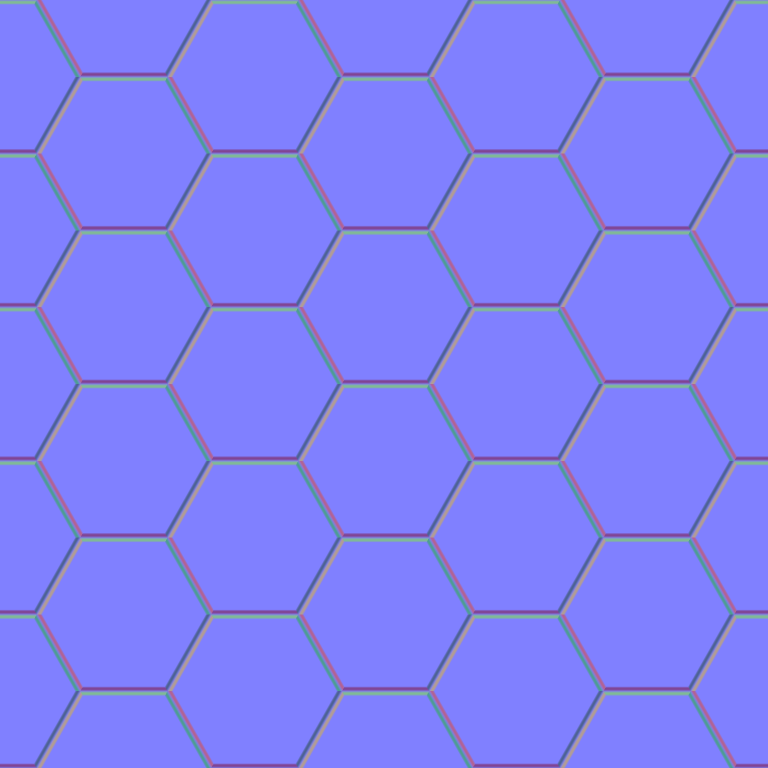
A Shadertoy shader for this texture map:

```glsl
// Tangent-space normal map of flat-topped hexagonal tiles split by thin grooves.
// Each point finds its nearest hexagon centre, then its closest side; the groove
// wall tilts the normal toward that side. Four samples per pixel smooth the edges.

// Offset from the nearest hexagon centre; hexagons are one unit tall.
vec2 hexOffset(vec2 p) {
    vec2 period = vec2(sqrt(3.0), 1.0);
    vec2 evenColumn = mod(p + 0.5 * period, period) - 0.5 * period;
    vec2 oddColumn = mod(p, period) - 0.5 * period;
    return dot(evenColumn, evenColumn) < dot(oddColumn, oddColumn) ? evenColumn : oddColumn;
}

// xy: direction to the closest side, z: distance to it.
vec3 closestSide(vec2 offset) {
    vec3 side = vec3(0.0, 1.0, 1.0);
    for (int i = 0; i < 6; i++) {
        float angle = radians(30.0 + 60.0 * float(i));
        vec2 normal = vec2(cos(angle), sin(angle));
        float gap = 0.5 - dot(offset, normal);
        if (gap < side.z) side = vec3(normal, gap);
    }
    return side;
}

vec3 grooveNormal(vec2 uv) {
    // Five hexagons down, with columns slightly narrower than regular
    vec2 p = (uv - vec2(0.502, 0.0)) * vec2(5.085, 5.0);
    vec3 side = closestSide(hexOffset(p));

    // Wall slope peaks halfway between the groove floor and its rim
    float t = clamp(side.z / 0.031, 0.0, 1.0);
    float slope = 4.0 * t * (1.0 - t);
    float shade = max(slope, 0.45 * (1.0 - t));

    vec2 tilt = vec2(-side.x, side.y) * slope;
    return vec3(0.5 + 0.235 * tilt, 1.0 - 0.43 * shade);
}

void mainImage(out vec4 fragColor, in vec2 fragCoord) {
    vec3 color = vec3(0.0);
    for (int i = 0; i < 4; i++) {
        vec2 jitter = vec2(i % 2, i / 2) * 0.5 - 0.25;
        color += 0.25 * grooveNormal((fragCoord + jitter) / iResolution.y);
    }
    fragColor = vec4(color, 1.0);
}
```
